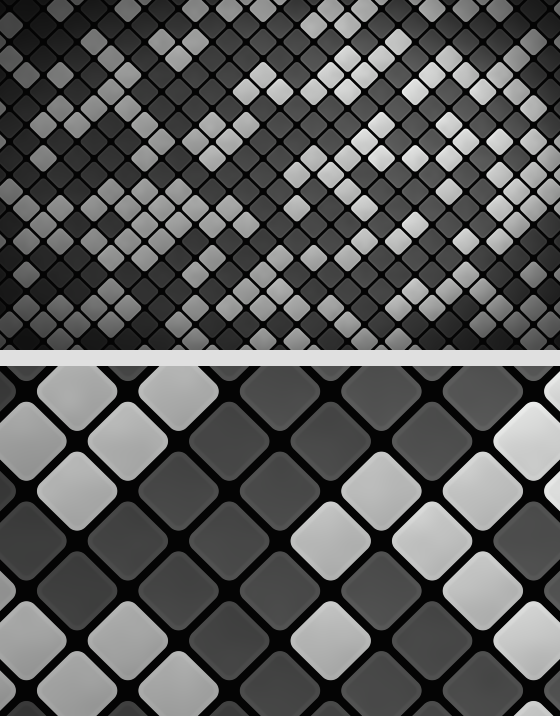
Top: the whole. Bottom: its middle third, enlarged.
Write a WebGL 1 fragment shader that draws this pattern.

```glsl
precision highp float;
// Lattice of rounded diamond tiles, light and dark grey at random, on black.
// A skewed grid gives each tile an id and local coordinates; a rounded-box
// distance cuts the tile, and a broad glow with a vignette lights the wall.

uniform vec2 u_resolution;

// Lengths are in canvas heights, measured from the canvas centre.
const vec2  HALF_DIAGONAL = vec2(0.0483, 0.0475);
// Tile measures are in cell sides.
const float TILE_HALF     = 0.443;
const float CORNER_RADIUS = 0.16;
const float RIM_WIDTH     = 0.045;

const float LIGHT_SHARE = 0.47;
const float LIGHT_TONE  = 0.82;
const float DARK_TONE   = 0.34;
const vec3  GAP_COLOR   = vec3(0.016);
const vec3  TINT        = vec3(0.995, 1.0, 0.995);

const vec2  GLOW_CENTER  = vec2(0.43, 0.20);
const float GLOW_FALLOFF = 1.8;
const float AMBIENT      = 0.60;
const float VIGNETTE     = 0.50;
const float TONE_JITTER  = 0.05;
const float MOTTLE       = 0.05;

float hash(vec2 p) {
  return fract(sin(dot(p, vec2(127.1, 311.7))) * 43758.5453);
}

float valueNoise(vec2 p) {
  vec2 i = floor(p);
  vec2 f = fract(p);
  f = f * f * (3.0 - 2.0 * f);
  float low  = mix(hash(i), hash(i + vec2(1.0, 0.0)), f.x);
  float high = mix(hash(i + vec2(0.0, 1.0)), hash(i + 1.0), f.x);
  return mix(low, high, f.y);
}

float roundedBox(vec2 p, float halfSize, float radius) {
  vec2 d = abs(p) - halfSize + radius;
  return length(max(d, 0.0)) + min(max(d.x, d.y), 0.0) - radius;
}

// Broad spot from the upper right, fading out towards the border.
float wallLight(vec2 p, float aspect) {
  vec2 toGlow = p - GLOW_CENTER;
  float glow = exp(-GLOW_FALLOFF * dot(toGlow, toGlow));
  float border = length(p / vec2(0.5 * aspect, 0.5));
  float fade = 1.0 - VIGNETTE * smoothstep(0.75, 1.4, border);
  return mix(AMBIENT, 1.0, glow) * fade;
}

void main() {
  vec2 p = (gl_FragCoord.xy - 0.5 * u_resolution) / u_resolution.y;

  // Diamond grid: cell axes run along the two diagonals.
  vec2 q = p / HALF_DIAGONAL;
  vec2 grid = 0.5 * vec2(q.x + q.y, q.y - q.x);
  vec2 cell = floor(grid);
  vec2 local = fract(grid) - 0.5;

  float pixel = 0.7071 / (u_resolution.y * HALF_DIAGONAL.y);
  float dist = roundedBox(local, TILE_HALF, CORNER_RADIUS);
  float coverage = 1.0 - smoothstep(-0.6 * pixel, 0.6 * pixel, dist);

  // Tone of each tile; dark tiles fall off faster with the light.
  float isLight = step(hash(cell + 17.0), LIGHT_SHARE);
  float light = wallLight(p, u_resolution.x / u_resolution.y);
  float tone = mix(DARK_TONE * pow(light, 1.4), LIGHT_TONE * light, isLight);
  tone *= 1.0 + TONE_JITTER * (2.0 * hash(cell + 53.0) - 1.0);

  // Soft sheen across the tile, a faint rim and uneven mottling.
  float up = local.x + local.y;
  float side = local.x - local.y;
  tone *= 1.0 + mix(-0.08, 0.08, isLight) * up - 0.06 * side;
  float rim = smoothstep(-2.0 * RIM_WIDTH, -RIM_WIDTH, dist);
  tone *= 1.0 + rim * mix(0.10, 0.04, isLight);
  tone *= 1.0 + MOTTLE * (valueNoise(p * 45.0) - 0.5);

  vec3 color = mix(GAP_COLOR, tone * TINT, coverage);
  gl_FragColor = vec4(color, 1.0);
}
```
